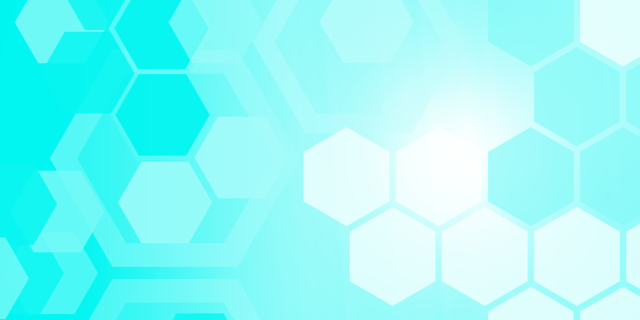
This background is drawn by a Shadertoy shader. Its source:

```glsl
// Cyan backdrop of overlapping translucent hexagons, hexagonal rings and a soft white glow.

const vec3 AQUA = vec3(0.0, 0.96, 0.945);
const vec3 WHITE = vec3(1.0);
const float SMALL = 0.1276;  // apothem of the scattered hexagons
const float PITCH = 0.288;   // spacing of the honeycomb

// Signed distance to a flat-topped hexagon of the given apothem
float hexDist(vec2 p, float apothem) {
    p = abs(p);
    return max(p.y, dot(p, vec2(0.866, 0.5))) - apothem;
}

float cover(float dist, float aa) {
    return 1.0 - smoothstep(-aa, aa, dist);
}

// Blend a lightness value towards a tone inside a hexagon
float hexFill(float light, vec2 p, float apothem, float tone, float alpha, float aa) {
    return mix(light, tone, alpha * cover(hexDist(p, apothem), aa));
}

// The same for a hexagonal band centred on the given apothem
float hexRing(float light, vec2 p, float apothem, float halfWidth, float tone, float alpha, float aa) {
    float d = abs(hexDist(p, apothem)) - halfWidth;
    return mix(light, tone, alpha * cover(d, aa));
}

float hash(float n) {
    n = fract(n * 0.1031);
    n *= n + 33.33;
    return fract(n * (n + n));
}

// Horizontal ramp, round glow and faint upright streaks
float backdrop(vec2 p) {
    float light = 0.53 * smoothstep(0.18, 0.94, p.x);
    light += 0.10 * smoothstep(1.5, 1.9, p.x) * smoothstep(0.3, 0.7, p.y);
    float d = length(p - vec2(1.445, 0.518));
    light = mix(light, 1.0, 0.22 * exp(-d * d / 0.46));
    light = mix(light, 1.0, 0.95 * exp(-d * d / 0.085));
    float streak = hash(floor(p.x * 36.0 + p.y * 3.0)) - 0.5;
    return light + 0.018 * streak * smoothstep(0.2, 0.6, p.x);
}

float largeRings(float light, vec2 p, float aa) {
    vec2 q = p - vec2(0.547, 0.505);
    vec2 low = p - vec2(0.547, -0.211);
    light = hexFill(light, q, 0.265, 0.45, 0.38, aa);
    light = hexRing(light, q, 0.302, 0.037, 0.65, 0.5, aa);
    light = hexFill(light, low, 0.265, 0.40, 0.35, aa);
    light = hexRing(light, low, 0.302, 0.037, 0.65, 0.42, aa);
    light = hexFill(light, p - vec2(0.625, -0.107), SMALL, 0.05, 0.9, aa);
    return hexRing(light, p - vec2(1.12, 0.87), 0.2565, 0.03, 0.76, 0.4, aa);
}

// Layered aqua and pale hexagons on the left, from back to front
float scattered(float light, vec2 p, float aa) {
    // Upper corner
    light = hexFill(light, p - vec2(0.193, 0.930), SMALL, 0.48, 0.9, aa);
    light = hexFill(light, p - vec2(0.276, 0.773), SMALL, 0.03, 0.85, aa);
    light = hexFill(light, p - vec2(0.339, 1.034), SMALL, 0.05, 0.85, aa);
    // Aqua pair with pale rims
    vec2 top = p - vec2(0.505, 0.911);
    vec2 mid = p - vec2(0.508, 0.641);
    light = hexFill(light, top, SMALL + 0.016, 0.42, 0.75, aa);
    light = hexFill(light, mid, SMALL + 0.014, 0.38, 0.5, aa);
    light = hexFill(light, top, SMALL, 0.02, 0.96, aa);
    light = hexFill(light, mid, SMALL, 0.02, 0.97, aa);
    // Pale neighbours
    light = hexFill(light, p - vec2(0.674, 0.930), SMALL, 0.60, 0.65, aa);
    light = hexFill(light, p - vec2(0.755, 0.508), SMALL, 0.65, 0.85, aa);
    light = hexFill(light, p - vec2(0.516, 0.367), SMALL, 0.60, 0.92, aa);
    light = hexFill(light, p - vec2(1.146, 0.932), SMALL, 0.76, 0.6, aa);
    // Lower corner
    light = hexFill(light, p - vec2(0.159, 0.146), SMALL, 0.36, 0.8, aa);
    light = hexFill(light, p - vec2(0.052, 0.146), SMALL, 0.05, 0.85, aa);
    light = hexFill(light, p - vec2(0.179, 0.339), SMALL, 0.46, 0.85, aa);
    light = hexFill(light, p - vec2(0.031, 0.362), SMALL, 0.04, 0.9, aa);
    return hexFill(light, p - vec2(-0.057, 0.130), SMALL, 0.42, 0.9, aa);
}

// Upright cells on the right: white ones below, tinted ones above
float honeycomb(float light, vec2 p, float aa) {
    for (int row = -2; row <= 2; row++) {
        int first = (row == 0 || row == -1) ? 0 : 2;
        float shift = (row == 1 || row == -1) ? 0.5 : 0.0;
        for (int col = first; col <= 3; col++) {
            vec2 centre = vec2(1.083 + PITCH * (float(col) + shift),
                               0.448 + PITCH * 0.866 * float(row));
            bool tinted = row >= 0 && col >= 2 && !(row == 2 && col == 3);
            float tone = tinted ? 0.52 : 1.0;
            float alpha = tinted ? 0.68 : 0.67;
            light = hexFill(light, (p - centre).yx, 0.134, tone, alpha, aa);
        }
    }
    return light;
}

void mainImage(out vec4 fragColor, in vec2 fragCoord) {
    vec2 p = fragCoord / iResolution.xy * vec2(2.0, 1.0);
    float aa = 0.8 / iResolution.y;
    float light = backdrop(p);
    light = largeRings(light, p, aa);
    light = scattered(light, p, aa);
    light = honeycomb(light, p, aa);
    fragColor = vec4(mix(AQUA, WHITE, clamp(light, 0.0, 1.0)), 1.0);
}
```
